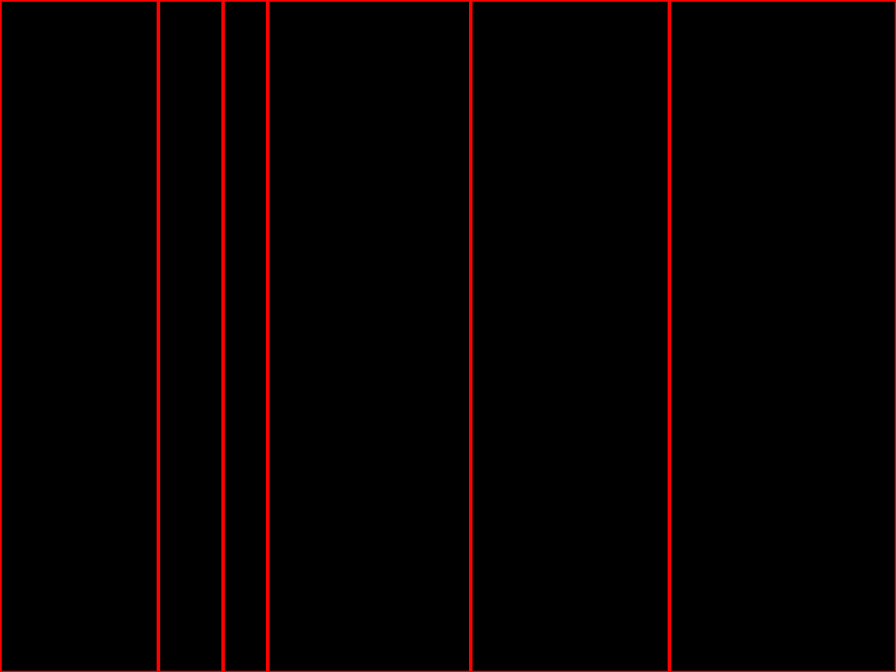
This background is drawn by a Shadertoy shader. Its source:

```glsl
// Draws a black canvas split into six upright panels by thin red rules inside a red frame.

const vec3 BACKGROUND = vec3(0.0);
const vec3 RULE_COLOR = vec3(1.0, 0.0, 0.0);

// Divider centres and thickness, as fractions of the canvas width
const int DIVIDER_COUNT = 5;
const float DIVIDER_X[DIVIDER_COUNT] = float[](0.17676, 0.24902, 0.29883, 0.52539, 0.74707);
const float DIVIDER_WIDTH = 0.00391;

// Frame thickness in canvas widths
const float FRAME_NEAR = 0.00195;  // left and top
const float FRAME_FAR = 0.00137;   // right and bottom

// Share of a pixel centred at p that lies between two limits
float bandCoverage(float p, float low, float high, float pixel) {
    float overlap = min(p + 0.5 * pixel, high) - max(p - 0.5 * pixel, low);
    return clamp(overlap / pixel, 0.0, 1.0);
}

void mainImage(out vec4 fragColor, in vec2 fragCoord) {
    float pixel = 1.0 / iResolution.x;
    vec2 p = fragCoord * pixel;
    float top = iResolution.y * pixel;

    // Outer frame
    float ink = bandCoverage(p.x, 0.0, FRAME_NEAR, pixel);
    ink = max(ink, bandCoverage(top - p.y, 0.0, FRAME_NEAR, pixel));
    ink = max(ink, bandCoverage(1.0 - p.x, 0.0, FRAME_FAR, pixel));
    ink = max(ink, bandCoverage(p.y, 0.0, FRAME_FAR, pixel));

    // Panel dividers
    for (int i = 0; i < DIVIDER_COUNT; i++) {
        float low = DIVIDER_X[i] - 0.5 * DIVIDER_WIDTH;
        ink = max(ink, bandCoverage(p.x, low, low + DIVIDER_WIDTH, pixel));
    }

    fragColor = vec4(mix(BACKGROUND, RULE_COLOR, ink), 1.0);
}
```
